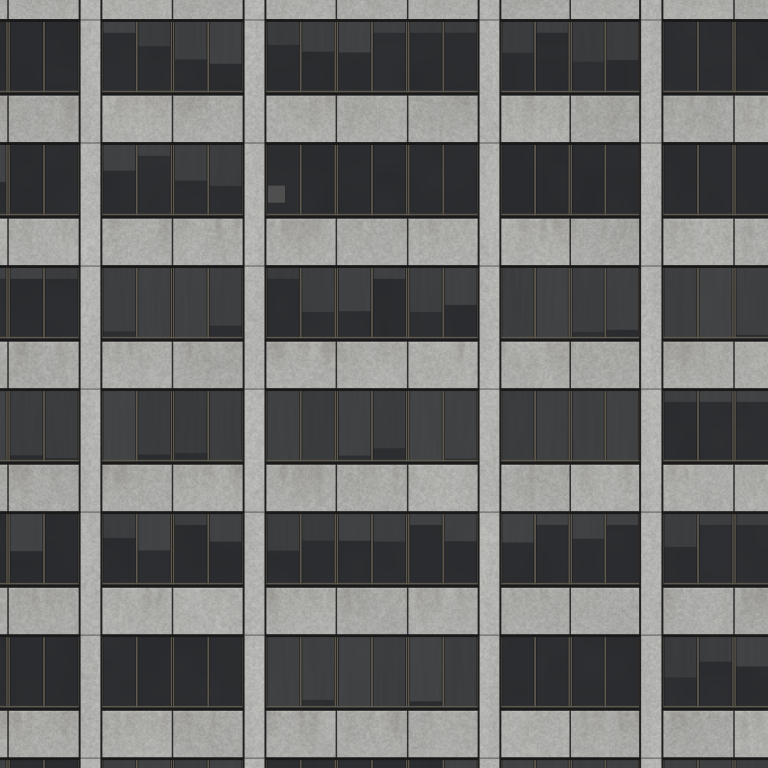
A WebGL 2 fragment shader for this texture:

```glsl
#version 300 es
precision highp float;
// Office facade: floors of dark strip windows over concrete spandrels, split by
// piers into bays of two or three panels. Floors repeat with fract, bays are
// found in a short loop, and hashes vary blinds, panel tones and concrete wear.
uniform vec2 u_resolution;
out vec4 fragColor;

const float FLOOR_HEIGHT = 0.1602;
const float WINDOW_HEIGHT = 0.0925;
const float BAY_LEFT[5] = float[](-0.0833, 0.1315, 0.3451, 0.6510, 0.8620);
const float BAY_RIGHT[5] = float[](0.1042, 0.3177, 0.6237, 0.8340, 1.0495);
const vec3 DARK_GAP = vec3(0.10, 0.10, 0.10);
const vec3 BRONZE = vec3(0.37, 0.35, 0.31);

float hash(vec2 p) {
  vec3 q = fract(p.xyx * vec3(0.1031, 0.1030, 0.0973));
  q += dot(q, q.yzx + 33.33);
  return fract((q.x + q.y) * q.z);
}

float noise(vec2 p) {
  vec2 cell = floor(p), f = fract(p);
  f = f * f * (3.0 - 2.0 * f);
  return mix(mix(hash(cell), hash(cell + vec2(1, 0)), f.x),
             mix(hash(cell + vec2(0, 1)), hash(cell + vec2(1, 1)), f.x), f.y);
}

// Antialiased coverage: one where d is positive
float inside(float d) {
  return clamp(0.5 + d * u_resolution.y, 0.0, 1.0);
}

float stripe(float d, float halfWidth) {
  return inside(halfWidth - abs(d));
}

// Signed distance to the nearest multiple of the period
float nearestEdge(float x, float period) {
  return (fract(x / period + 0.5) - 0.5) * period;
}

vec3 concrete(vec2 p, float tone) {
  float grain = noise(p * 490.0) - 0.5 + 0.6 * (noise(p * 230.0 + 17.0) - 0.5);
  float cloud = noise(p * vec2(28.0, 16.0)) - 0.5;
  return vec3(0.70, 0.70, 0.69) * (tone + 0.09 * grain + 0.03 * cloud);
}

// Glass with a roller blind; pane.x runs left to right, pane.y top to bottom
vec3 glazing(vec2 pane, vec2 paneId, vec2 bayId, vec2 p) {
  float mood = hash(bayId * 7.0 + 41.0);
  float chance = hash(paneId * 3.0 + 90.0);
  float drop = chance > 0.93 ? 0.55 : 0.0;
  if (mood > 0.45) drop = chance < 0.4 ? 0.18 : 0.15 + 0.5 * chance;
  if (mood > 0.70) drop = chance < 0.6 ? 1.1 : 0.55 + 0.45 * chance;
  vec3 glass = vec3(0.172, 0.176, 0.187) + 0.012 * (noise(p * 30.0) - 0.5);
  glass += 0.012 * (hash(paneId + 5.0) - 0.5);
  vec3 blind = vec3(0.243, 0.247, 0.253) + 0.035 * (hash(paneId + 60.0) - 0.5);
  blind += 0.012 * (noise(p * vec2(260.0, 20.0)) - 0.5);
  vec3 color = mix(glass, blind, inside((drop - pane.y) * WINDOW_HEIGHT));
  // One small vent low in a single pane
  vec2 vent = 0.12 - abs((pane - vec2(0.32, 0.72)) * vec2(0.5, 1.0));
  if (bayId == vec2(2, 1) && paneId.x == 20.0)
    color = mix(color, vec3(0.31), inside(min(vent.x, vent.y) * WINDOW_HEIGHT));
  return color;
}

void main() {
  vec2 p = gl_FragCoord.xy / u_resolution;
  float level = (0.974 - p.y) / FLOOR_HEIGHT;
  float story = floor(level);
  float v = fract(level) * FLOOR_HEIGHT;
  float joint = nearestEdge(level * FLOOR_HEIGHT, FLOOR_HEIGHT);

  // Locate the bay, split halfway across each pier
  int bay = 0;
  for (int i = 1; i < 5; i++)
    if (p.x > 0.5 * (BAY_LEFT[i] + BAY_RIGHT[i - 1])) bay = i;
  float left = BAY_LEFT[bay], right = BAY_RIGHT[bay];
  float panelWidth = (right - left) / round((right - left) / 0.0927);
  float x = p.x - left;
  float bayEdge = min(x, right - p.x);
  float panelEdge = nearestEdge(x, panelWidth);
  float paneEdge = nearestEdge(x, 0.5 * panelWidth);
  float paneX = 2.0 * x / panelWidth;

  // Windows and their bronze mullions
  vec2 paneId = vec2(floor(paneX) + float(bay) * 10.0, story);
  vec3 window = glazing(vec2(fract(paneX), v / WINDOW_HEIGHT), paneId, vec2(bay, story), p);
  window = mix(window, DARK_GAP, 0.7 * stripe(paneEdge, 0.0022));
  window = mix(window, BRONZE, stripe(paneEdge, 0.0011));
  window = mix(window, DARK_GAP, stripe(panelEdge, 0.0031));
  window = mix(window, BRONZE, stripe(abs(panelEdge) - 0.0014, 0.0009));
  window = mix(window, DARK_GAP, inside(0.0026 - v));

  // Spandrel panels with rain streaks below the sill
  vec2 panelId = vec2(floor(x / panelWidth) + float(bay) * 10.0, story);
  vec3 spandrel = concrete(p, 0.965 + 0.04 * (hash(panelId + 23.0) - 0.5));
  float streak = noise(vec2(p.x * 130.0, level * 3.0)) * noise(p * vec2(35.0, 18.0));
  spandrel *= 1.0 - vec3(0.13, 0.14, 0.16) * streak * smoothstep(0.17, 0.09, v);
  spandrel = mix(spandrel, DARK_GAP, 0.85 * stripe(panelEdge, 0.0010));
  spandrel *= 1.0 + 0.06 * stripe(v - 0.0995, 0.0010);

  // Sill: bronze rail above a shadow gap
  vec3 infill = mix(window, spandrel, inside(v - 0.0982));
  infill = mix(infill, BRONZE, stripe(v - 0.0933, 0.0011));
  infill = mix(infill, DARK_GAP, stripe(v - 0.0963, 0.0019));
  infill = mix(infill, DARK_GAP, stripe(joint, 0.0012));

  // Piers, their floor joints and the dark reveals at each side
  vec3 pier = concrete(p + 3.0, 1.0 + 0.03 * (hash(vec2(bay, story)) - 0.5));
  pier = mix(pier, vec3(0.33), 0.75 * stripe(joint, 0.0008));
  vec3 color = mix(pier, infill, inside(bayEdge));
  color = mix(color, DARK_GAP, 0.9 * stripe(bayEdge - 0.0005, 0.0013));
  fragColor = vec4(color, 1.0);
}
```
